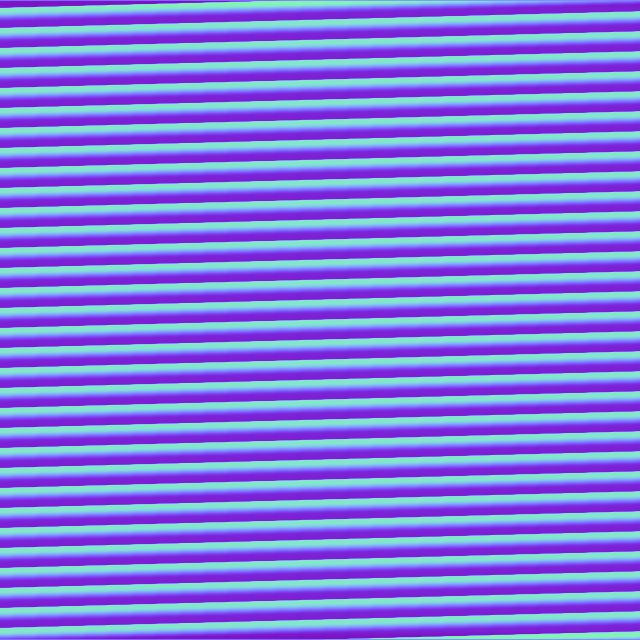
This texture map is drawn by a Shadertoy shader. Its source:

```glsl
// Normal map of fine, slightly slanted screw-like ridges with a stepped edge.

#define RIDGES 32.0      // ridges down the canvas
#define SLANT 0.026      // rise per unit of width
#define PHASE 0.365      // offset of the first ridge, in ridges
#define STEPS 26.7       // stair steps across the width
#define STEP_MIX 0.7     // 0 = straight ridges, 1 = full stairs
#define LIP 0.06         // width of the sharp crease, in ridges
#define CREST 0.83       // vertical tilt on the upper face
#define VALLEY -0.65     // vertical tilt on the lower face
#define SAG 0.11         // steady loss of tilt along a ridge
#define RIPPLE 0.035     // sideways tilt at the stair steps
#define RIM 0.016        // height of the steeper band at top and bottom
#define RIM_GAIN 0.13    // extra tilt in that band

// Straight ramp blended with a softened staircase.
float stairs(float x) {
    float s = x * STEPS;
    float stepped = floor(s) + smoothstep(0.3, 0.7, fract(s));
    return mix(s, stepped, STEP_MIX) / STEPS;
}

// Vertical tilt along one ridge: sharp crease, bright face, rolled-off dark face.
float ridgeTilt(float t, float lip) {
    float face = mix(CREST, VALLEY, smoothstep(0.22, 0.74, t)) - SAG * t;
    return mix(VALLEY - SAG, face, smoothstep(0.0, lip, t));
}

void mainImage(out vec4 fragColor, in vec2 fragCoord) {
    vec2 uv = fragCoord / iResolution.xy;

    // Position within the ridge, running downwards
    float ridge = (1.0 - uv.y + SLANT * stairs(uv.x)) * RIDGES - PHASE;
    float lip = max(LIP, 1.2 * RIDGES / iResolution.y);
    float tilt = ridgeTilt(fract(ridge), lip);

    // Steeper band and flat hairline along the top and bottom
    float border = min(uv.y, 1.0 - uv.y);
    tilt *= 1.0 + RIM_GAIN * (1.0 - smoothstep(0.3 * RIM, RIM, border));
    tilt *= smoothstep(0.0, 0.0025, border);

    // Faint sideways tilt where each stair rises
    float cell = fract(uv.x * STEPS) - 0.5;
    float side = tilt * (SLANT + RIPPLE * exp(-40.0 * cell * cell));

    // Encode the unit normal as a colour
    vec2 lean = vec2(side, clamp(tilt, -0.97, 0.97));
    vec3 normal = vec3(lean, sqrt(max(0.0, 1.0 - dot(lean, lean))));
    fragColor = vec4(0.5 + 0.5 * normal, 1.0);
}
```
